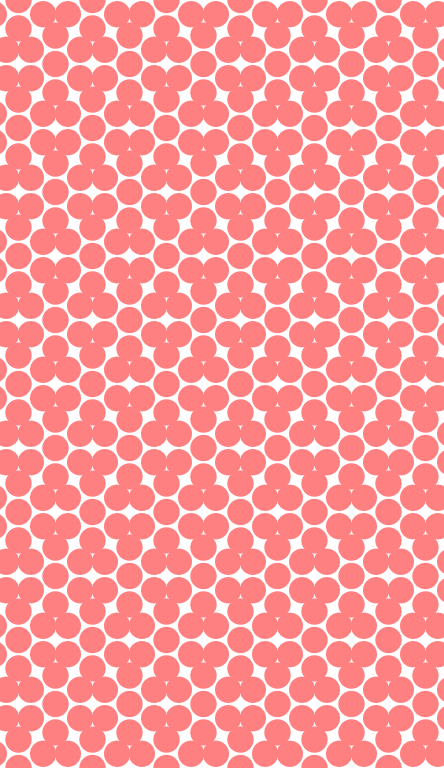
Give the GLSL for this pattern, as a WebGL 1 fragment shader.

```glsl
precision highp float;

uniform vec2 u_resolution;

// Whole repeats across and down; each repeat holds two hexagonal cells
#define REPEATS vec2(6.0, 6.0)
#define PHASE vec2(0.25, 0.0)
// Lengths below are in hexagon widths
#define DISC_RADIUS 0.178
#define RING_RADIUS 0.3849
#define DISC_COLOR vec3(1.0, 0.5, 0.5)
#define GROUND_COLOR vec3(1.0, 1.0, 1.0)

const float SQRT3 = 1.7320508;

// Offset from the nearest centre of a hexagonal lattice
vec2 hexOffset(vec2 cell) {
  vec2 stretch = vec2(1.0, SQRT3);
  vec2 corner = (fract(cell + 0.5) - 0.5) * stretch;
  vec2 middle = (fract(cell) - 0.5) * stretch;
  return dot(corner, corner) < dot(middle, middle) ? corner : middle;
}

// Mirror all six sectors onto the one beside the upward axis
vec2 foldSixfold(vec2 p) {
  vec2 mirrorNormal = vec2(0.5 * SQRT3, -0.5);
  p = abs(p);
  return p - 2.0 * max(dot(p, mirrorNormal), 0.0) * mirrorNormal;
}

// One central disc ringed by six; ring discs of adjacent cells form trefoils
float discDistance(vec2 p) {
  vec2 folded = foldSixfold(p);
  float ring = length(folded - vec2(0.0, RING_RADIUS));
  return min(length(p), ring) - DISC_RADIUS;
}

void main() {
  vec2 uv = gl_FragCoord.xy / u_resolution;
  float dist = discDistance(hexOffset(uv * REPEATS - PHASE));

  // Edge smoothed over about one pixel
  vec2 pixel = REPEATS * vec2(1.0, SQRT3) / u_resolution;
  float coverage = clamp(0.5 - dist / max(pixel.x, pixel.y), 0.0, 1.0);

  gl_FragColor = vec4(mix(GROUND_COLOR, DISC_COLOR, coverage), 1.0);
}
```
